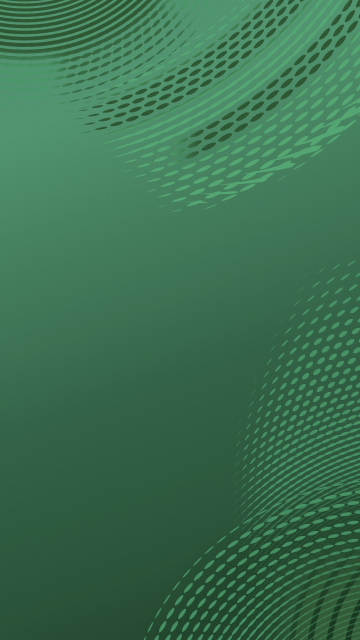
This background is drawn by a WebGL 2 fragment shader. Its source:

```glsl
#version 300 es
precision highp float;
uniform vec2 u_resolution;
out vec4 outColor;

// Palette
const vec3 MINT = vec3(0.33, 0.65, 0.45);
const vec3 FERN = vec3(0.29, 0.59, 0.41);
const vec3 MOSS = vec3(0.18, 0.34, 0.20);
const vec3 PINE = vec3(0.13, 0.27, 0.17);
const vec3 OLIVE = vec3(0.20, 0.36, 0.22);
const vec3 INK = vec3(0.10, 0.22, 0.13);

// Backdrop stops along a slightly tilted vertical axis
const float TILT = 0.36;
const int STOPS = 6;
const float STOP_AT[STOPS] = float[](0.22, 0.41, 0.55, 0.70, 0.95, 1.16);
const vec3 STOP_COLOR[STOPS] = vec3[](
  vec3(0.32, 0.58, 0.44), vec3(0.27, 0.50, 0.37), vec3(0.24, 0.45, 0.33),
  vec3(0.20, 0.385, 0.275), vec3(0.17, 0.335, 0.23), vec3(0.13, 0.26, 0.17));

// Centres of the curved meshes, in canvas heights
const vec2 CORNER_CENTER = vec2(0.039, 1.195);
const vec2 SWEEP_CENTER = vec2(0.000, 1.391);
const vec2 RIM_CENTER = vec2(0.158, 1.240);
const vec2 RISE_CENTER = vec2(0.690, -0.107);
const vec2 DOME_CENTER = vec2(0.612, -0.172);
const vec2 RIB_CENTER = vec2(0.730, -0.030);

const float CORNER_EDGE = 0.285;
const float RIM_RADIUS = 0.582;
const float DOME_EDGE = 0.430;
const float LEAF_STEP = 0.085;
const float RIB_PITCH = 0.029;
const float GRAIN = 0.006;

float hash(vec2 p) {
  vec3 q = fract(vec3(p.xyx) * 0.1031);
  q += dot(q, q.yzx + 33.33);
  return fract((q.x + q.y) * q.z);
}

// Radius and angle from the vertical
vec2 polar(vec2 p) {
  return vec2(length(p), atan(p.x, abs(p.y)));
}

// Soft band around a middle value
float band(float x, float middle, float width) {
  return 1.0 - smoothstep(0.6 * width, width, abs(x - middle));
}

// Tapered dashes on arcs whose spacing grows with the radius
float mesh(vec2 rc, float inner, float rows, float dashStep, float tilt,
           float fill, float reach, float px) {
  float span = max(rc.x - inner, 0.01);
  float row = rows * log(span);
  float pitch = span / rows;
  float along = fract(rc.y / dashStep + row * 0.38) - 0.5;
  float across = abs(fract(row - tilt * along) - 0.5) * pitch;
  float halfWidth = 0.5 * pitch * fill * (1.0 - pow(2.0 * abs(along) / reach, 2.5));
  return clamp((halfWidth - across) / px + 0.5, 0.0, 1.0)
       * smoothstep(0.0, 0.6 * px, halfWidth);
}

vec3 backdrop(vec2 p) {
  float t = 1.0 - p.y + TILT * p.x;
  vec3 color = STOP_COLOR[0];
  for (int i = 1; i < STOPS; i++) {
    float blend = (t - STOP_AT[i - 1]) / (STOP_AT[i] - STOP_AT[i - 1]);
    color = mix(color, STOP_COLOR[i], clamp(blend, 0.0, 1.0));
  }
  return color;
}

// Dark arcs in the top left, breaking into dashes outwards
vec3 cornerArcs(vec3 color, vec2 p, float px) {
  vec2 rc = polar(p - CORNER_CENTER);
  float outside = smoothstep(CORNER_EDGE - 0.02, CORNER_EDGE + 0.02, rc.x);
  float fade = 1.0 - smoothstep(CORNER_EDGE, 0.40, rc.x);
  float fill = mix(0.60, 0.55, outside) * fade;
  float arcs = mesh(rc, 0.0, 26.0, 0.060, 0.0, fill, mix(3.0, 1.0, outside), px);
  float green = outside * (1.0 - 0.7 * band(rc.y, 0.5, 0.4));
  return mix(color, mix(MOSS, FERN, green), arcs);
}

// Wide sweep of dashes in the top right, ending in pointed leaves
vec3 sweep(vec3 color, vec2 p, float px) {
  vec2 rc = polar(p - SWEEP_CENTER);
  vec2 rim = polar(p - RIM_CENTER);
  float leftEdge = 0.11 + max(0.805 - p.y, 0.0);
  float size = smoothstep(-0.02, 0.11, p.x - leftEdge)
             * smoothstep(0.52, 0.575, rc.x)
             * (1.0 - smoothstep(RIM_RADIUS - 0.01, RIM_RADIUS + 0.015, rim.x));
  float dark = max(band(rc.x, 0.595, 0.034),
                   band(rc.x, 0.690, 0.026) * smoothstep(0.25, 0.32, p.x));
  float dense = band(rc.x, 0.645, 0.03);
  float fill = size * mix(0.42, 0.54, dark);
  float dashes = mesh(rc, 0.0, 52.0, 0.042, 0.2 * (1.0 - dense), fill,
                      mix(0.95, 1.3, dense), px);
  color = mix(color, mix(MINT, MOSS, dark), dashes);

  // Each leaf spans two angular steps
  float cell = fract(rim.y / LEAF_STEP + 0.47);
  for (int k = 0; k < 2; k++) {
    float s = 0.5 * (cell + float(k));
    float halfWidth = 0.0055 * s * smoothstep(1.0, 0.85, s) * smoothstep(0.1, 0.65, rim.y);
    float offset = abs(rim.x - RIM_RADIUS + 0.028 * (1.0 - s));
    float leaf = clamp((halfWidth - offset) / px + 0.5, 0.0, 1.0);
    color = mix(color, MINT, leaf * smoothstep(0.0, 0.6 * px, halfWidth));
  }
  return color;
}

// Fan of light dashes climbing the right side
vec3 rise(vec3 color, vec2 p, float px) {
  vec2 rc = polar(p - RISE_CENTER);
  float leftEdge = 0.35 + max(p.y - 0.31, 0.0) * 0.36;
  float size = smoothstep(-0.01, 0.10, p.x - leftEdge)
             * (1.0 - smoothstep(0.56, 0.72, rc.x) * 0.7)
             * (1.0 - smoothstep(0.70, 0.73, rc.x));
  float dense = 1.0 - smoothstep(0.42, 0.54, rc.x);
  float dashes = mesh(rc, 0.2, 26.0, 0.034, 0.45 * (1.0 - dense), size * 0.45,
                      mix(0.9, 1.3, dense), px);
  return mix(color, FERN, dashes * 0.9);
}

// Dark dome in the bottom right with dashes, olive core and ribs
vec3 dome(vec3 color, vec2 p, float px) {
  vec2 rc = polar(p - DOME_CENTER);
  color = mix(color, PINE, 0.8 * (1.0 - smoothstep(DOME_EDGE - 0.07, DOME_EDGE + 0.02, rc.x)));
  float core = (1.0 - smoothstep(0.22, 0.37, rc.x)) * smoothstep(0.40, 0.50, p.x);
  color = mix(color, OLIVE, core);
  float rib = abs(fract(length(p - RIB_CENTER) / RIB_PITCH) - 0.5) * RIB_PITCH;
  color = mix(color, INK, core * clamp((0.15 * RIB_PITCH - rib) / px + 0.5, 0.0, 1.0));
  float size = 1.0 - smoothstep(DOME_EDGE - 0.03, DOME_EDGE + 0.01, rc.x);
  float inner = 1.0 - smoothstep(0.24, 0.36, rc.x);
  float dashes = mesh(rc, 0.0, 25.0, 0.060, 0.0, size * mix(0.38, 0.30, inner),
                      mix(0.9, 1.5, inner), px);
  return mix(color, FERN, dashes * mix(0.9, 0.4, core));
}

void main() {
  vec2 p = gl_FragCoord.xy / u_resolution.y;
  float px = 1.0 / u_resolution.y;
  vec3 color = backdrop(p);
  color = cornerArcs(color, p, px);
  color = sweep(color, p, px);
  color = rise(color, p, px);
  color = dome(color, p, px);
  color += GRAIN * (hash(floor(p * 512.0)) - 0.5);
  outColor = vec4(color, 1.0);
}
```
